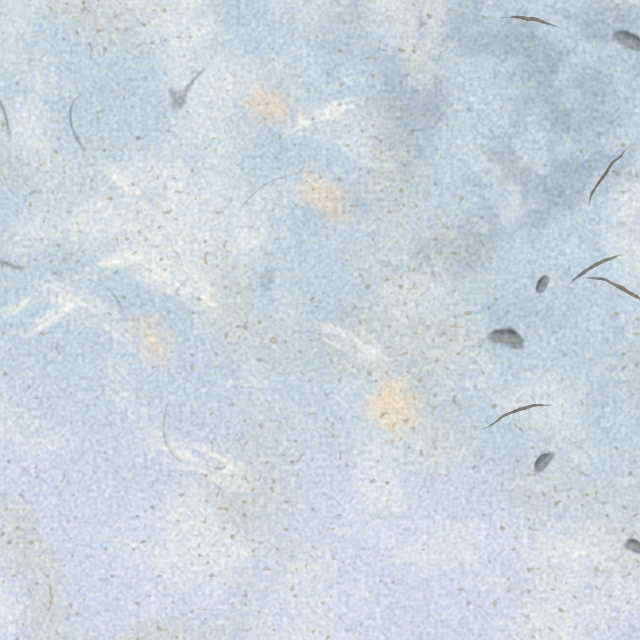
Give the GLSL for this texture, as a WebGL 2 fragment shader.

```glsl
#version 300 es
precision highp float;
// Pale weathered plaster in chalky blues: broad clouded washes of warped gradient
// noise, streaked knife strokes, peach stains, hairline cracks and fine grain,
// with grey flakes and thin twigs gathered toward the right edge.
uniform vec2 u_resolution;
out vec4 fragColor;

const vec3 LAVENDER   = vec3(0.815, 0.850, 0.915);
const vec3 SKY        = vec3(0.770, 0.826, 0.872);
const vec3 PALE       = vec3(0.880, 0.912, 0.912);
const vec3 GREEN_GREY = vec3(0.800, 0.835, 0.820);
const vec3 SLATE      = vec3(0.620, 0.675, 0.735);
const vec3 PEACH      = vec3(0.940, 0.860, 0.760);
const vec3 CHALK      = vec3(0.945, 0.955, 0.930);
const vec3 OCHRE      = vec3(0.610, 0.580, 0.500);
const vec3 FLAKE      = vec3(0.520, 0.555, 0.570);
const vec3 TWIG       = vec3(0.420, 0.410, 0.380);

const int STROKES = 9;
const int STAINS = 5;
const int DEBRIS = 10;
const float WASH_SCALE = 4.0;
const float GRAIN_SCALE = 165.0;
const float GRAIN_LIGHT = 0.095;
const vec3 GRAIN_TINT = vec3(0.026, 0.003, -0.033);

// Two random values in 0..1 for an integer cell
vec2 hash(vec2 cell) {
  uvec2 c = uvec2(ivec2(cell));
  uint n = c.x * 1597u + c.y * 51749u + 77u;
  n = (n ^ (n >> 16)) * 73244475u;
  n = (n ^ (n >> 15)) * 73244475u;
  n ^= n >> 16;
  return vec2(n & 65535u, n >> 16) / 65535.0;
}

float cornerSlope(vec2 cell, vec2 offset) {
  return dot(hash(cell) * 2.4 - 1.2, offset);
}

float gradientNoise(vec2 p) {
  vec2 i = floor(p), f = p - i;
  vec2 u = f * f * (3.0 - 2.0 * f);
  vec2 e = vec2(1.0, 0.0);
  return mix(mix(cornerSlope(i, f), cornerSlope(i + e, f - e), u.x),
             mix(cornerSlope(i + e.yx, f - e.yx), cornerSlope(i + 1.0, f - 1.0), u.x), u.y);
}

float fbm(vec2 p) {
  float sum = 0.0, amp = 1.0;
  for (int i = 0; i < 3; i++) {
    sum += amp * gradientNoise(p);
    p = mat2(1.6, 1.2, -1.2, 1.6) * p + 17.3;
    amp *= 0.5;
  }
  return sum;
}

vec2 rotate(vec2 p, float a) {
  float c = cos(a), s = sin(a);
  return vec2(c * p.x + s * p.y, c * p.y - s * p.x);
}

void main() {
  vec2 p = gl_FragCoord.xy / u_resolution;
  vec2 warped = p + 0.05 * vec2(gradientNoise(p * 6.0), gradientNoise(p * 6.0 + 31.0));
  float rough = fbm(p * 34.0);
  float cloud = fbm(warped * WASH_SCALE + 40.0);
  float upper = smoothstep(0.22, 0.55, p.y + 0.2 * p.x + 0.15 * gradientNoise(p * 3.0 + 9.0));

  // Broad washes
  vec3 col = mix(LAVENDER, SKY, upper);
  col = mix(col, GREEN_GREY, 0.75 * smoothstep(-0.05, 0.45, cloud));
  col = mix(col, PALE, 0.8 * smoothstep(-0.1, 0.5, fbm(warped * WASH_SCALE * 1.3 + 70.0)));
  vec2 toCorner = p - vec2(0.86, 0.82);
  float corner = exp(-9.0 * dot(toCorner, toCorner));
  float slate = smoothstep(0.0, 0.6, fbm(warped * 9.0 + 5.0) + 0.5 * rough + 0.25 * corner);
  col = mix(col, SLATE, slate * (0.12 * upper + 0.6 * corner));
  col += rough * mix(0.018, 0.05, smoothstep(0.3, 0.9, p.x * 0.6 + p.y * 0.5));

  // Peach stains
  float ragged = 0.5 * rough + 0.5 * gradientNoise(p * 16.0);
  for (int i = 0; i < STAINS; i++) {
    vec2 centre = vec2(0.2, 0.35) + vec2(0.6, 0.5) * hash(vec2(i, 1));
    float d = length(rotate(p - centre, 0.8) / vec2(0.035, 0.055)) + ragged;
    col = mix(col, PEACH, 0.6 * (1.0 - smoothstep(0.2, 1.2, d)));
  }

  // Chalky knife strokes, falling or rising, streaked along their length
  for (int i = 0; i < STROKES; i++) {
    vec2 centre = vec2(0.0, 0.25) + vec2(1.0, 0.72) * hash(vec2(i, 11));
    vec2 r = hash(vec2(i, 12));
    float angle = (i % 2 == 0 ? -0.6 : 0.4) + 0.4 * (r.x - 0.5);
    vec2 halfSize = mix(vec2(0.06, 0.013), vec2(0.14, 0.04), r.y * r.y);
    vec2 q = rotate(p - centre, angle);
    q.y += 1.2 * q.x * q.x;
    float d = length(q / halfSize);
    if (d < 1.8) {
      float streak = gradientNoise(q * vec2(14.0, 120.0) + 7.0 * float(i)) + 0.5 * rough;
      float body = 1.0 - smoothstep(0.4, 1.1, d + 0.8 * ragged);
      col = mix(col, CHALK, 0.75 * body * mix(0.25, 1.0, smoothstep(-0.3, 0.35, streak)));
    }
  }

  // Hairline cracks at the upper left
  float crack = 1.0 - smoothstep(0.0, 0.03, abs(gradientNoise(warped * 7.0 + 3.0)));
  float crackArea = smoothstep(0.05, 0.3, gradientNoise(p * 8.0 + 60.0)) * upper;
  col = mix(col, FLAKE, 0.65 * crack * crackArea * (1.0 - smoothstep(0.2, 0.6, p.x)));

  // Flakes and twigs near the right edge
  float wobble = 0.004 * gradientNoise(p * 45.0);
  for (int i = 0; i < DEBRIS; i++) {
    vec2 place = hash(vec2(i, 21)), r = hash(vec2(i, 22));
    vec2 q = rotate(p - vec2(1.0 - 0.22 * place.x, place.y), 1.6 * r.x - 0.5);
    bool isTwig = i % 2 == 1;
    q.y += (isTwig ? 3.0 : 6.0) * q.x * q.x + wobble;
    vec2 halfSize = isTwig ? vec2(0.03 + 0.04 * r.y, 0.003) : vec2(0.018, 0.009) * (0.8 + r.y);
    float shape = 1.0 - smoothstep(0.65, 1.1, length(q / halfSize) + 0.3 * rough);
    vec3 tone = isTwig ? TWIG : FLAKE * (1.0 - 0.4 * smoothstep(-0.2, 0.8, q.y / halfSize.y));
    col = mix(col, tone, 0.8 * shape);
  }

  // Ochre specks, then fine light and tint grain
  float speck = smoothstep(0.3, 0.6, gradientNoise(p * 95.0) + 0.2 * cloud);
  col = mix(col, OCHRE, 0.45 * speck);
  float fine = gradientNoise(p * GRAIN_SCALE), soft = gradientNoise(p * GRAIN_SCALE * 0.55 + 8.0);
  col += GRAIN_LIGHT * (fine + 0.5 * soft) + GRAIN_TINT * (soft - 0.5 * fine);
  fragColor = vec4(clamp(col, 0.0, 1.0), 1.0);
}
```
